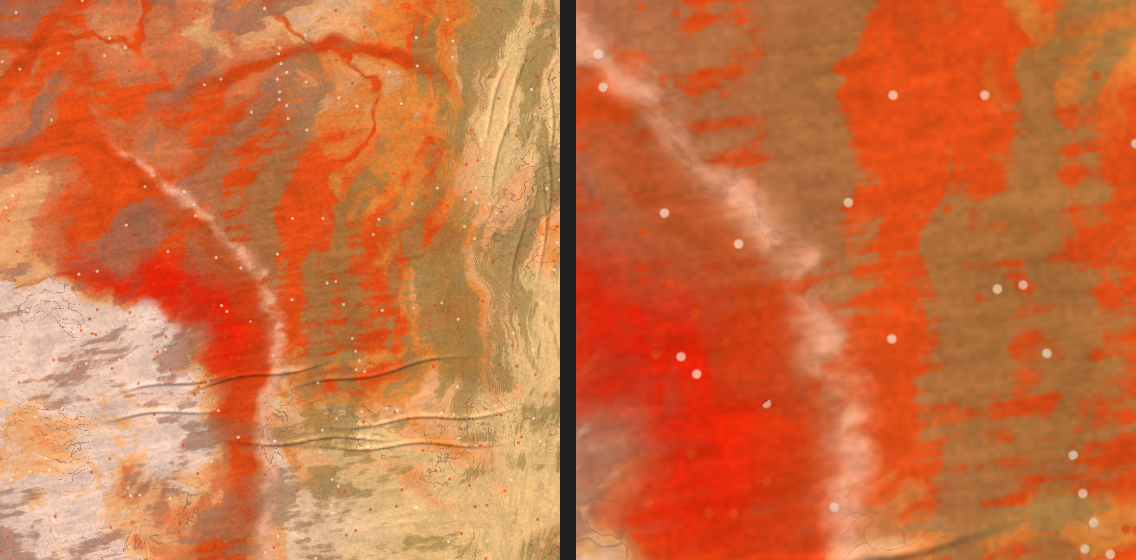
Left, the full canvas; right, a detail of the centre.
Reproduce this texture procedurally as a WebGL 2 fragment shader.

```glsl
#version 300 es
precision highp float;
// Weathered mineral wall: red and orange stains, pale plaster, olive streaks and fine cracks.
uniform vec2 u_resolution;
out vec4 fragColor;

const vec3 PINK = vec3(0.93, 0.78, 0.70);
const vec3 STRAW = vec3(0.91, 0.73, 0.49);
const vec3 PEACH = vec3(0.92, 0.65, 0.43);
const vec3 SALMON = vec3(0.84, 0.46, 0.28);
const vec3 ORANGE = vec3(0.91, 0.54, 0.20);
const vec3 RUST = vec3(0.87, 0.30, 0.09);
const vec3 SCARLET = vec3(0.86, 0.13, 0.03);
const vec3 UMBER = vec3(0.60, 0.42, 0.34);
const vec3 OLIVE = vec3(0.58, 0.47, 0.27);

float hash(vec2 p) {
    vec3 q = fract(p.xyx * 0.1031);
    q += dot(q, q.yzx + 33.33);
    return fract((q.x + q.y) * q.z);
}

float noise(vec2 p) {
    vec2 i = floor(p), f = fract(p);
    f = f * f * (3.0 - 2.0 * f);
    return mix(mix(hash(i), hash(i + vec2(1, 0)), f.x),
               mix(hash(i + vec2(0, 1)), hash(i + vec2(1, 1)), f.x), f.y);
}

float fbm(vec2 p) {
    float sum = 0.0, amp = 0.5;
    for (int i = 0; i < 6; i++) {
        sum += amp * noise(p);
        p = mat2(1.6, 1.2, -1.2, 1.6) * p + 17.3;
        amp *= 0.52;
    }
    return sum;
}

// Nearest distance, gap to the second nearest, and id of the nearest cell.
vec3 cells(vec2 p) {
    vec2 base = floor(p);
    vec3 best = vec3(9.0, 9.0, 0.0);
    for (int y = -1; y <= 1; y++)
    for (int x = -1; x <= 1; x++) {
        vec2 c = base + vec2(x, y);
        float d = length(c + vec2(hash(c), hash(c + 71.0)) - p);
        if (d < best.x) best = vec3(d, best.x, hash(c + 133.0));
        else best.y = min(best.y, d);
    }
    return vec3(best.x, best.y - best.x, best.z);
}

// Layered sines bend the plane into flowing marble shapes.
vec2 marble(vec2 p, float amp, float freq) {
    for (int i = 0; i < 4; i++) {
        p += amp * sin(freq * p.yx + vec2(1.3, 4.1) * float(i + 1));
        amp *= 0.52;
        freq *= 1.9;
    }
    return p;
}

vec2 turn(vec2 p, float a) {
    return vec2(cos(a) * p.x + sin(a) * p.y, cos(a) * p.y - sin(a) * p.x);
}

float streak(vec2 p, float angle, vec2 scale) { return fbm(turn(p, angle) * scale + 5.0); }

// Signed distance to a rounded shoulder with a level top and a vertical wall.
float arch(vec2 p, vec2 centre, vec2 radius) {
    return (length(max(p - centre, 0.0) / radius) - 1.0) * min(radius.x, radius.y);
}

float ridge(float d, float width) { return exp(-d * d / (width * width)); }

// Dark crease with a lit lip.
float fold(vec2 p, vec2 centre, float angle, float halfLength) {
    vec2 q = turn(p - centre, angle);
    q.y += 0.005 * sin(q.x * 31.0 + centre.x * 40.0);
    float taper = smoothstep(halfLength, halfLength * 0.3, abs(q.x));
    return taper * (0.5 * ridge(q.y - 0.006, 0.004) - ridge(q.y, 0.0025));
}

void main() {
    vec2 p = gl_FragCoord.xy / u_resolution;
    vec2 drift = vec2(fbm(p * 6.0), fbm(p * 6.0 + 40.0)) - 0.5;
    vec2 w = marble(p, 0.014, 11.0) + 0.11 * drift;
    float blotch = fbm(w * 5.0 + 9.0) - 0.5;
    float detail = fbm(p * 38.0 + drift * 6.0) - 0.5;

    // Regions: pale hollow, ochre right edge, bare lower right
    float outer = arch(w, vec2(0.06, 0.44), vec2(0.41, 0.30));
    float inner = arch(w, vec2(0.14, 0.30), vec2(0.27, 0.20));
    float hollow = smoothstep(0.025, -0.035, inner + 0.1 * blotch);
    float edge = smoothstep(0.79, 0.92, w.x + 0.12 * blotch);
    float lower = smoothstep(0.37, 0.25, w.y) * smoothstep(0.44, 0.49, w.x);
    float bare = max(hollow, max(edge * 0.92, lower * 0.88));
    float east = smoothstep(0.35, 0.72, w.x + 0.4 * blotch);

    // Stain strength: blotches, fanning rays and thin veins
    vec2 fan = w - vec2(0.45, 0.33);
    float rays = noise(vec2(atan(fan.y, fan.x) * 7.0, length(fan) * 5.0)) - 0.5;
    rays *= smoothstep(0.02, 0.08, fan.x) * smoothstep(0.4, 0.2, fan.y);
    float veins = ridge(fbm(w * 2.6 + 3.0) - 0.5, 0.014) * (1.0 - 0.75 * bare);
    float crest = ridge(w.y - 0.89 - 0.025 * sin(w.x * 13.0), 0.014)
                * smoothstep(0.28, 0.36, w.x) * smoothstep(0.85, 0.7, w.x);
    float slant = ridge(w.y - w.x - 0.86, 0.018);
    float trunk = ridge(outer + 0.016, 0.02) * smoothstep(-0.05, 0.2, w.y);
    float heat = mix(0.58, 0.13, bare) + 1.15 * blotch + 0.4 * detail + 0.45 * rays;
    heat += 0.3 * veins + 0.35 * max(crest, slant) + 0.4 * trunk;

    // Colour ramp from plaster to rust
    vec3 col = mix(PINK, STRAW, east);
    col = mix(col, PEACH, smoothstep(0.14, 0.34, heat));
    col = mix(col, mix(SALMON, ORANGE, east * 0.75), smoothstep(0.34, 0.52, heat));
    col = mix(col, RUST, smoothstep(0.55, 0.76, heat));

    // Olive and umber strokes follow the lie of each region
    float strokes = mix(streak(w, 0.85, vec2(5.0, 15.0)), streak(w, 1.42, vec2(4.0, 20.0)), east);
    strokes = mix(strokes, streak(p, 0.12, vec2(7.0, 17.0)), 0.6 * smoothstep(0.4, 0.2, p.y));
    float scratch = streak(p, mix(0.15, 1.4, edge), vec2(24.0, 130.0)) - 0.5;
    float dirt = smoothstep(0.52, 0.64, strokes + 0.3 * scratch + 0.2 * detail + 0.03 * edge);
    col = mix(col, mix(UMBER, OLIVE, east), dirt * 0.72);

    // Scarlet pool under the arch, with a pale mineral rim above it
    float pool = smoothstep(0.012, -0.02, outer) * smoothstep(-0.015, 0.015, inner);
    pool *= smoothstep(0.11, 0.03, inner - 0.25 * (w.x - 0.15) + 0.25 * blotch);
    pool *= smoothstep(0.06, 0.22, w.x) * smoothstep(0.2, 0.42, w.y);
    col = mix(col, SCARLET, pool * clamp(0.85 + detail, 0.0, 1.0));
    col = mix(col, RUST * 0.9, 0.55 * max(max(crest, slant), trunk));
    float rim = ridge(outer - 0.012, 0.011) * smoothstep(0.15, 0.25, w.x);
    col = mix(col, vec3(0.92, 0.65, 0.52), rim * clamp(0.65 + 2.0 * detail, 0.0, 0.85));

    // Cracks in bare plaster and scattered flecks
    vec3 crack = cells(p * vec2(30.0, 42.0) + drift * 9.0);
    float cracked = smoothstep(0.07, 0.01, crack.y) * smoothstep(0.48, 0.62, fbm(p * 9.0 + 60.0));
    col = mix(col, UMBER * 0.85, cracked * (0.15 + 0.4 * bare));
    vec3 fleck = cells(p * 65.0);
    float dot_ = smoothstep(0.24, 0.12, fleck.x);
    col = mix(col, RUST, dot_ * step(0.95, fleck.z) * 0.65);
    col = mix(col, vec3(0.95, 0.86, 0.77), dot_ * step(fleck.z, 0.035) * 0.7);

    // Creases: nearly level below, steep along the right
    float crease = 0.0;
    for (int i = 0; i < 7; i++) {
        vec2 r = vec2(hash(vec2(i, 3)), hash(vec2(i, 8)));
        crease += fold(p, vec2(0.1 + 0.85 * r.x, 0.18 + 0.16 * r.y), 0.2 * r.y, 0.1 + 0.15 * r.x);
        crease += 0.7 * fold(p, vec2(0.87 + 0.12 * r.y, 0.45 + 0.5 * r.x), 1.2 + 0.4 * r.y, 0.1);
    }
    col *= 1.0 + 0.3 * clamp(crease, -1.0, 0.5);

    // Surface grain
    float grain = noise(p * 260.0) - 0.5;
    col *= 1.0 + 0.22 * detail + 0.2 * scratch + 0.09 * grain;
    fragColor = vec4(clamp(col, 0.0, 1.0), 1.0);
}
```
